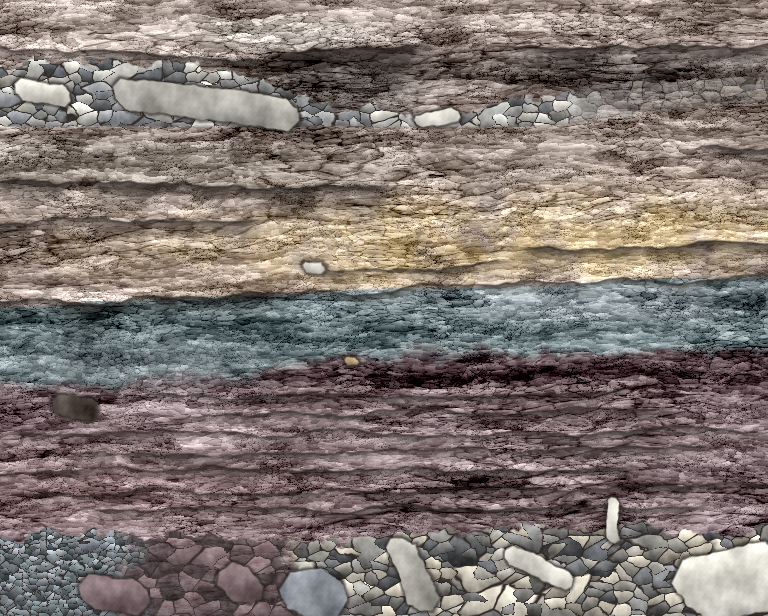
A WebGL 1 fragment shader for this texture:

```glsl
precision highp float;
uniform vec2 u_resolution;

#define SHADOW vec3(.15, .13, .12)
#define BUFF vec3(.64, .58, .55)
#define OCHRE vec3(.81, .72, .56)
#define SLATE vec3(.46, .52, .53)
#define PLUM vec3(.5, .425, .44)
#define PALE vec3(.88, .87, .83)
#define GREY vec3(.57, .59, .62)
#define CRACK .27
#define GRAIN .21
#define WARP .012

vec2 p;
vec3 c;

vec2 hash2(vec2 v) {
  return fract(sin(vec2(dot(v, vec2(127.1, 311.7)), dot(v, vec2(269.5, 183.3)))) * 43758.5);
}

// Layered sines, roughly -1 to 1
float waves(vec2 v) {
  float sum = 0., amp = .5;
  for (int i = 0; i < 5; i++) {
    v = mat2(.8, .6, -.6, .8) * v * 1.9 + 1.3;
    sum += amp * sin(v.x + 1.7 * sin(v.y));
    amp *= .58;
  }
  return sum;
}

// Cellular noise: distance, gap to next cell, id, height in cell
vec4 cells(vec2 v) {
  vec4 k = vec4(9., 9., 0., 0.);
  for (int j = -1; j <= 1; j++)
    for (int i = -1; i <= 1; i++) {
      vec2 cell = floor(v) + vec2(float(i), float(j));
      vec2 offset = v - cell - hash2(cell);
      float d = length(offset);
      if (d < k.x) k = vec4(d, k.x, hash2(cell + 17.).x, offset.y);
      else k.y = min(k.y, d);
    }
  k.y -= k.x;
  return k;
}

float blob(float x, float y, float w, float h) {
  vec2 d = (p - vec2(x, y)) / vec2(w, h);
  return exp(-dot(d, d));
}

float above(float d, float soft) {
  return smoothstep(-soft, soft, d);
}

// Light and dark of fractured, flat-lying beds
float bedding() {
  vec2 w = p + WARP * vec2(waves(p * 7.), .6 * waves(p * vec2(5., 9.)));
  float tone = .07 * waves(w * vec2(3., 60.));
  vec2 scale = vec2(5., 36.);
  for (int i = 0; i < 4; i++) {
    vec2 v = w * scale;
    vec4 k = cells(v + .22 * waves(v * 1.3));
    float open = smoothstep(-.2, .7, waves(v * .13));
    tone += GRAIN * (k.z - .5 + .4 * k.w);
    tone -= CRACK * open * (1. - smoothstep(.01, .16, k.y));
    scale *= vec2(2.7, 1.85);
  }
  return tone + .03;
}

// Lit lip from (x0, y0) to (x1, y1) with a shadow below it
void ledge(float x0, float y0, float x1, float y1, float drop) {
  float t = clamp((p.x - x0) / (x1 - x0), 0., 1.);
  float d = mix(y0, y1, t) + .009 * waves(p * vec2(9., 0.) + y0 * 40.) - p.y;
  float ends = smoothstep(0., .06, p.x - x0) * smoothstep(0., .06, x1 - p.x);
  drop *= 1. + .7 * waves(p * vec2(11., 3.) + y0 * 90.);
  c += .1 * ends * exp(-abs(d + .009) / .007);
  c = mix(c, SHADOW, .85 * ends * above(d, .002) * exp(-max(d, 0.) / max(drop, .002)));
}

// Small chips, then larger stones over some of them
void stones(float scale, float mask, vec3 dark, vec3 light) {
  for (int i = 0; i < 2; i++) {
    vec4 k = cells(p * scale * vec2(1., 1.5) + .2 * waves(p * scale * .8));
    vec3 s = mix(dark, light, fract(k.z * 7.3)) * (.62 + .45 * (fract(k.z * 3.7) + k.w));
    s += .1 * waves(p * 45.);
    c = mix(c, mix(SHADOW * 1.3, s, smoothstep(.01, .13, k.y)), mask);
    mask *= step(.5, hash2(vec2(k.z)).x);
    scale *= .48;
    mask *= step(.5, cells(p * scale * vec2(1., 1.5) + .2 * waves(p * scale * .8)).z);
  }
}

// Chipped block with a thin contact shadow
void rock(float x, float y, float w, float h, float angle, vec3 tint) {
  float s = sin(angle), k = cos(angle);
  vec2 q = mat2(k, -s, s, k) * (p - vec2(x, y)) + .004 * waves(p * 20.);
  q.x += .25 * q.y;
  vec2 a = abs(q) - vec2(w, h);
  float d = max(max(a.x, a.y), .7 * (a.x + a.y + .6 * min(w, h)));
  c = mix(c, SHADOW, .7 * (1. - smoothstep(0., .008, d)));
  c = mix(c, tint * (.95 + .14 * q.y / h) + .12 * waves(p * 28.), above(-d, .002));
}

void main() {
  p = gl_FragCoord.xy / u_resolution.y;
  float x = p.x, y = p.y, rough = waves(p * 6.), fine = waves(p * 22.);

  // Buff and ochre beds
  float stain = blob(.98, .61, .4, .07) + .5 * blob(.5, .6, .45, .08);
  c = mix(BUFF + .06 * rough, OCHRE, clamp(stain * (.75 + .6 * rough + .5 * fine), 0., 1.));
  c = mix(c, vec3(.47, .44, .4), .75 * blob(.15, .735, .5, .045));
  c = mix(c, PALE * .85, .6 * blob(.46, .945, .16, .03));
  c = mix(c, SHADOW * 1.5, blob(.55, .86, .13, .055));
  c = mix(c, SHADOW * 1.8, .9 * blob(.98, .885, .32, .035));

  // Blue-green and plum beds
  float plumTop = mix(.375, .432, smoothstep(.2, .7, x)) + .014 * rough + .01 * fine;
  vec3 teal = mix(SLATE, GREY, .6 * blob(1.02, .505, .3, .03));
  teal += .06 * rough - .12 * blob(.2, .48, .4, .025);
  vec3 plum = mix(PLUM, vec3(.47, .36, .35), .6 * blob(.2, .2, .35, .06));
  plum += .05 * rough - .19 * smoothstep(.1, .6, x) * smoothstep(.345, .4, y);
  c = mix(c, teal, above(.503 + .04 * x + .004 * rough - y, .003));
  c = mix(c, plum, above(plumTop - y, .012)) + bedding();

  // Overhangs
  ledge(-.1, .935, .46, .895, .012);
  ledge(.42, .915, .72, .93, .04);
  ledge(.8, .925, 1.35, .93, .02);
  ledge(1.1, .755, 1.35, .765, .014);
  ledge(-.1, .705, .66, .695, .02);
  ledge(-.1, .64, .45, .64, .014);
  ledge(.5, .56, .85, .575, .01);
  ledge(.82, .59, 1.35, .615, .012);
  ledge(-.1, .506, .5, .522, .016);
  ledge(.45, .523, 1.35, .556, .007);
  for (int i = 0; i < 7; i++) {
    float h = .355 - .031 * float(i);
    vec2 r = hash2(vec2(h));
    ledge(.35 * r.x - .1, h, 1.35 - .3 * r.y, h + .012, .008);
  }

  // Rubble on the shelf
  float low = .795 + .04 * smoothstep(.85, 1.25, x);
  float high = .895 - .072 * smoothstep(.35, .55, x) + .055 * smoothstep(.7, 1.1, x) + .015 * fine;
  float shelf = above(y - low, .003) * above(high - y, .003);
  stones(40., shelf * (1. - .6 * smoothstep(.85, 1., x)), GREY * .9, PALE);
  rock(.335, .832, .15, .025, -.12, PALE * .8);
  rock(.07, .85, .045, .018, -.15, PALE);
  rock(.71, .808, .035, .012, .15, PALE);

  // Scree at the foot
  float foot = .125 + .02 * smoothstep(.6, 1., x) + .014 * rough + .012 * fine;
  float heap = above(foot - y, .003), right = above(x - .48 + .03 * fine, .02);
  stones(34., heap * (1. - right) * .8, PLUM * .7, PLUM * 1.2);
  stones(80., max(heap * above(.21 - x - .03 * fine, .03), .5 * blob(.22, .41, .2, .04)), SLATE, GREY * 1.1);
  stones(36., heap * right, GREY * .8, mix(PALE, OCHRE, .3));
  rock(.185, .035, .055, .028, -.05, PLUM);
  rock(.39, .05, .028, .035, .5, PLUM);
  rock(.51, .035, .048, .04, .1, GREY);
  rock(.67, .07, .025, .062, .15, PALE * .8);
  rock(.875, .078, .06, .015, -.4, PALE);
  rock(.995, .155, .01, .036, -.3, PALE);
  rock(1.2, .055, .1, .055, .2, PALE);
  rock(.12, .337, .036, .017, -.1, SHADOW * 2.);
  rock(.51, .566, .017, .008, -.1, PALE);
  rock(.568, .411, .011, .006, 0., OCHRE);
  gl_FragColor = vec4(clamp(c, 0., 1.), 1.);
}
```
